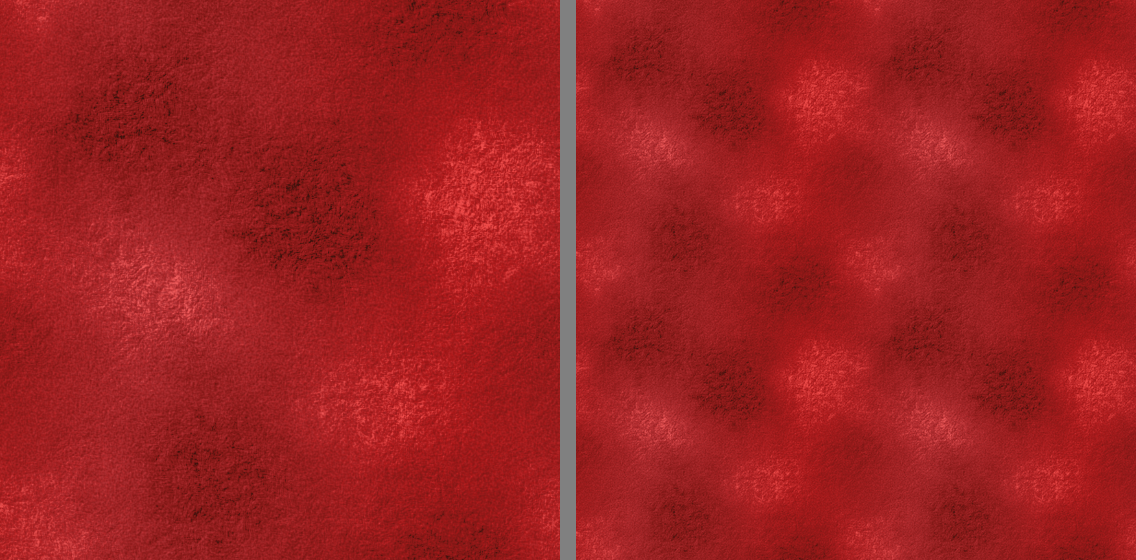
Left: one tile. Right: repeated 2 by 2.
Give the GLSL for this texture, as a Shadertoy shader.

```glsl
// Crumpled red metallic foil: broad pools of light and shade over a finely
// creased, embossed surface with faint pits, warm glints and fine grain.
// Every wave and noise has a whole number of periods, so the tile wraps.

#define TAU 6.2831853
#define BASE_TONE 0.565
#define LIGHT_GAIN 0.1
#define EMBOSS_GAIN 0.36
#define GRAIN_GAIN 0.17
#define MOTTLE_GAIN 0.07
#define PIT_DEPTH 0.2
#define GLINT_GAIN 0.17
#define PALE_GAIN 0.034
#define LIGHT_STEP vec2(-0.0010, 0.0012)

const vec3 SOOT    = vec3(0.24, 0.07, 0.05);
const vec3 DEEP    = vec3(0.50, 0.09, 0.08);
const vec3 CRIMSON = vec3(0.60, 0.112, 0.115);
const vec3 BRIGHT  = vec3(0.70, 0.15, 0.16);
const vec3 SHINE   = vec3(0.86, 0.27, 0.27);

// Random value per cell
float hash(vec2 cell, float seed) {
    uvec2 q = uvec2(cell) * uvec2(40503u, 60493u) + uint(seed) * 7919u;
    uint h = (q.x ^ (q.y << 7)) * 747796u + q.y;
    h = (h ^ (h >> 15)) * 739391u;
    h = (h ^ (h >> 13)) * 915717u;
    return float((h ^ (h >> 16)) & 65535u) / 65536.0;
}

// Slope of one lattice corner, wrapped after n cells
float corner(vec2 cell, vec2 offset, float n, float seed) {
    float angle = TAU * hash(floor(mod(cell + 0.5, n)), seed);
    return dot(vec2(cos(angle), sin(angle)), offset);
}

// Gradient noise with n cells per tile, roughly -1 to 1
float noise(vec2 uv, float n, float seed) {
    vec2 p = uv * n, i = floor(p), f = p - i;
    vec2 w = f * f * f * (f * (f * 6.0 - 15.0) + 10.0);
    vec2 x = vec2(1.0, 0.0);
    float low  = mix(corner(i, f, n, seed), corner(i + x, f - x, n, seed), w.x);
    float high = mix(corner(i + x.yx, f - x.yx, n, seed),
                     corner(i + 1.0, f - 1.0, n, seed), w.x);
    return 1.4 * mix(low, high, w.y);
}

float fbm(vec2 uv, float n, float seed) {
    float sum = 0.0, amp = 0.8;
    for (int k = 0; k < 4; k++) {
        sum += amp * noise(uv, n, seed + float(k));
        n *= 2.0;
        amp *= 0.6;
    }
    return sum;
}

// Creased foil height: folded noise at several sizes
float foilHeight(vec2 uv) {
    float sum = 0.0, amp = 0.9, n = 28.0;
    for (int k = 0; k < 4; k++) {
        sum += amp * abs(noise(uv, n, 20.0 + float(k)));
        n *= 2.0;
        amp *= 0.7;
    }
    return sum;
}

// Smooth wrapped bump around a centre
float bump(vec2 uv, vec2 center) {
    vec2 c = 0.5 + 0.5 * cos(TAU * (uv - center));
    return c.x * c.x * c.y * c.y;
}

// Broad reflections: two crossed waves, a shaded hollow and a wide sheen
float poolsOfLight(vec2 uv) {
    float waves = cos(TAU * (2.0 * uv.x - uv.y - 0.1))
                + cos(TAU * (uv.x + 2.0 * uv.y - 0.23));
    return waves - 2.4 * bump(uv, vec2(0.47, 0.84)) + 1.3 * bump(uv, vec2(0.97, 0.5));
}

// Tone 0 to 1 into foil colour
vec3 foilColor(float tone) {
    float t = clamp(tone, 0.0, 1.1) * 4.0;
    vec3 color = mix(SOOT, DEEP, clamp(t, 0.0, 1.0));
    color = mix(color, CRIMSON, clamp(t - 1.0, 0.0, 1.0));
    color = mix(color, BRIGHT, clamp(t - 2.0, 0.0, 1.0));
    return mix(color, SHINE, clamp(t - 3.0, 0.0, 1.4));
}

void mainImage(out vec4 fragColor, in vec2 fragCoord) {
    vec2 uv = fragCoord / iResolution.xy;

    // Bend the light and the creases
    vec2 drift = vec2(fbm(uv, 4.0, 1.0), fbm(uv, 4.0, 6.0));
    vec2 curl = vec2(noise(uv, 14.0, 11.0), noise(uv, 14.0, 12.0));
    float light = poolsOfLight(uv + 0.08 * drift);
    vec2 bent = uv + 0.012 * curl;

    // Surface relief, lit from the upper left
    float relief = foilHeight(bent - LIGHT_STEP) - foilHeight(bent + LIGHT_STEP);
    float rough = clamp(0.75 + 0.6 * noise(uv, 6.0, 31.0) + 0.25 * abs(light), 0.45, 1.5);
    float mottle = fbm(bent, 24.0, 40.0);
    float grain = noise(uv, 256.0, 50.0) + 0.6 * noise(uv, 170.0, 51.0);

    // Pits gather in shade, glints in light
    float flakes = fbm(bent, 44.0, 60.0);
    float pits = smoothstep(0.0, 0.9, flakes) * (1.0 - smoothstep(-1.9, -0.5, light));
    float glints = smoothstep(0.0, 0.7, -flakes) * smoothstep(0.4, 1.7, light);

    float tone = BASE_TONE + LIGHT_GAIN * light + EMBOSS_GAIN * rough * relief
               + GRAIN_GAIN * grain + MOTTLE_GAIN * mottle * rough
               - PIT_DEPTH * pits + GLINT_GAIN * glints;
    vec3 color = foilColor(tone);

    // Cooler, paler sheen on one side, purer red on the other
    float pale = cos(TAU * (uv.x - 0.32)) + 0.8 * noise(uv, 200.0, 70.0);
    color.gb += PALE_GAIN * pale * smoothstep(0.2, 0.75, tone) * vec2(0.9, 1.0);
    fragColor = vec4(clamp(color, 0.0, 1.0), 1.0);
}
```
